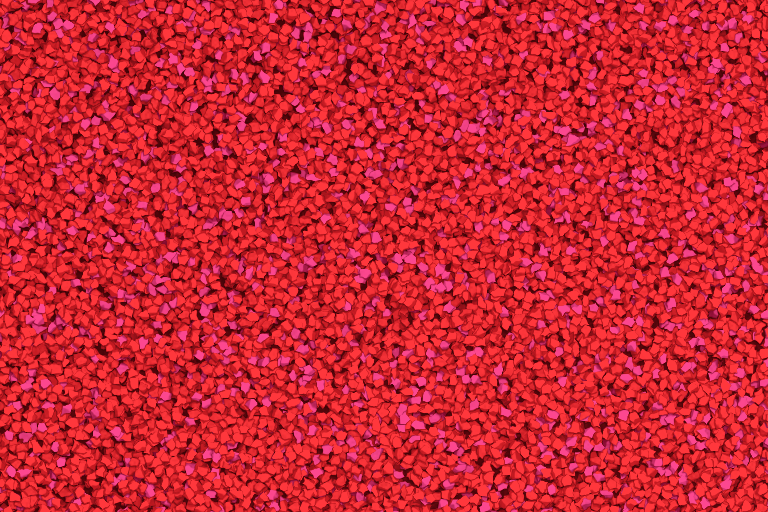
Give the GLSL for this texture, as a Shadertoy shader.

```glsl
// Rubber granule flooring: red chips with scattered pink ones, tightly packed.
// Layers of random convex polygons are painted from deep to high; each chip
// casts a soft shadow, and a height-like tone is finally mapped to colour.

const float ROWS = 38.0;            // grid cells over the canvas height
const int LAYERS = 5;
const int SIDES = 5;
const float PINK_SHARE = 0.15;
const float MIN_RADIUS = 0.25;      // chip inner radius, in cells
const float MAX_RADIUS = 0.42;
const float JITTER = 0.3;
const float ROUGHNESS = 0.09;       // ragged outline, in cells
const float SHADOW_STRENGTH = 0.42;
const float SHADOW_SOFTNESS = 0.11;
const float FACET_DEPTH = 0.3;
const vec2 SHADOW_SHIFT = vec2(-0.03, -0.06);

const vec3 GAP_RED = vec3(0.24, 0.012, 0.025);
const vec3 DARK_RED = vec3(0.54, 0.06, 0.09);
const vec3 MID_RED = vec3(0.76, 0.10, 0.13);
const vec3 LIT_RED = vec3(1.00, 0.215, 0.235);
const vec3 DARK_PINK = vec3(0.52, 0.04, 0.18);
const vec3 LIT_PINK = vec3(0.99, 0.28, 0.56);
const float TAU = 6.2831853;

vec3 hash3(vec2 p) {
    vec3 q = fract(p.xyx * vec3(0.1031, 0.1030, 0.0973));
    q += dot(q, q.yxz + 33.33);
    return fract((q.xxy + q.yzz) * q.zyx);
}

vec2 direction(float angle) { return vec2(cos(angle), sin(angle)); }

mat2 rotation(float angle) {
    vec2 d = direction(angle);
    return mat2(d.x, d.y, -d.y, d.x);
}

vec3 smoothNoise(vec2 p) {
    vec2 i = floor(p), f = fract(p);
    f = f * f * (3.0 - 2.0 * f);
    return mix(mix(hash3(i), hash3(i + vec2(1, 0)), f.x),
               mix(hash3(i + vec2(0, 1)), hash3(i + vec2(1, 1)), f.x), f.y);
}

// Signed distances of a point (x) and its shadow sample (y) to a random polygon.
vec2 chipDistance(vec2 p, vec2 shadowP, vec2 seed, float turn) {
    vec2 dist = vec2(-1.0);
    for (int k = 0; k < SIDES; k++) {
        vec3 h = hash3(seed + float(k + 1) * vec2(17.3, 29.7));
        vec2 normal = direction(turn + (float(k) + 0.6 * (h.x - 0.5)) * TAU / float(SIDES));
        float radius = mix(MIN_RADIUS, MAX_RADIUS, h.y);
        dist = max(dist, vec2(dot(p, normal), dot(shadowP, normal)) - radius);
    }
    return dist;
}

// Paints one layer over surface = (tone, pinkness).
void paintLayer(inout vec2 surface, vec2 p, vec2 shift, float layer, float blur) {
    vec2 cell = floor(p);
    float height = layer / float(LAYERS - 1);
    float layerTone = mix(0.58, 1.0, sqrt(height));
    for (int y = -1; y <= 1; y++)
    for (int x = -1; x <= 1; x++) {
        vec2 id = cell + vec2(x, y);
        vec2 seed = id + layer * vec2(61.0, 113.0);
        vec3 place = hash3(seed);
        vec3 look = hash3(seed + 371.5);
        vec2 local = p - id - 0.5 - JITTER * (2.0 * place.xy - 1.0);

        // Stretch each chip along its own axis.
        float stretch = mix(0.82, 1.22, look.x);
        mat2 shape = rotation(place.z * TAU);
        vec2 q = (shape * local) * vec2(stretch, 1.0 / stretch);
        vec2 qs = (shape * (local - shift)) * vec2(stretch, 1.0 / stretch);
        vec2 dist = chipDistance(q, qs, seed, look.y * TAU);

        float shadow = 1.0 - smoothstep(-0.03, SHADOW_SOFTNESS, dist.y);
        surface.x *= 1.0 - SHADOW_STRENGTH * shadow;

        // A tilted side face and a slightly worn rim.
        float facet = dot(q, direction(look.z * TAU)) - mix(0.08, 0.32, look.y);
        float tone = layerTone - 0.18 * look.x * look.x;
        tone -= FACET_DEPTH * smoothstep(-blur, blur, facet);
        tone -= 0.12 * smoothstep(-0.08, 0.0, dist.x);
        float pink = step(fract(look.z * 7.0 + place.x), PINK_SHARE);
        float cover = 1.0 - smoothstep(-0.5 * blur, 0.5 * blur, dist.x);
        surface = mix(surface, vec2(tone, pink), cover);
    }
}

vec3 redRamp(float t) {
    vec3 c = mix(GAP_RED, DARK_RED, smoothstep(0.0, 0.35, t));
    c = mix(c, MID_RED, smoothstep(0.35, 0.62, t));
    return mix(c, LIT_RED, smoothstep(0.62, 0.95, t));
}

void mainImage(out vec4 fragColor, in vec2 fragCoord) {
    vec2 uv = fragCoord / iResolution.y;
    vec2 p = uv * ROWS;
    float blur = max(ROWS / iResolution.y, 0.05);
    vec2 ragged = p + ROUGHNESS * (2.0 * smoothNoise(p * 3.5).xy - 1.0);

    vec2 surface = vec2(0.12, 0.0);
    for (int i = 0; i < LAYERS; i++) {
        float layer = float(i);
        mat2 turn = rotation(0.4 + 1.17 * layer);
        paintLayer(surface, turn * ragged + 7.3 * layer, turn * SHADOW_SHIFT, layer, blur);
    }

    // Fine surface grain and a faint fall-off towards the upper left.
    float tone = surface.x + 0.10 * (smoothNoise(p * 6.0 + 40.0).z - 0.5);
    tone += 0.04 * (uv.x / 1.5 - uv.y);
    vec3 pink = mix(DARK_PINK, LIT_PINK, smoothstep(0.25, 0.98, tone));
    fragColor = vec4(mix(redRamp(tone), pink, surface.y), 1.0);
}
```
